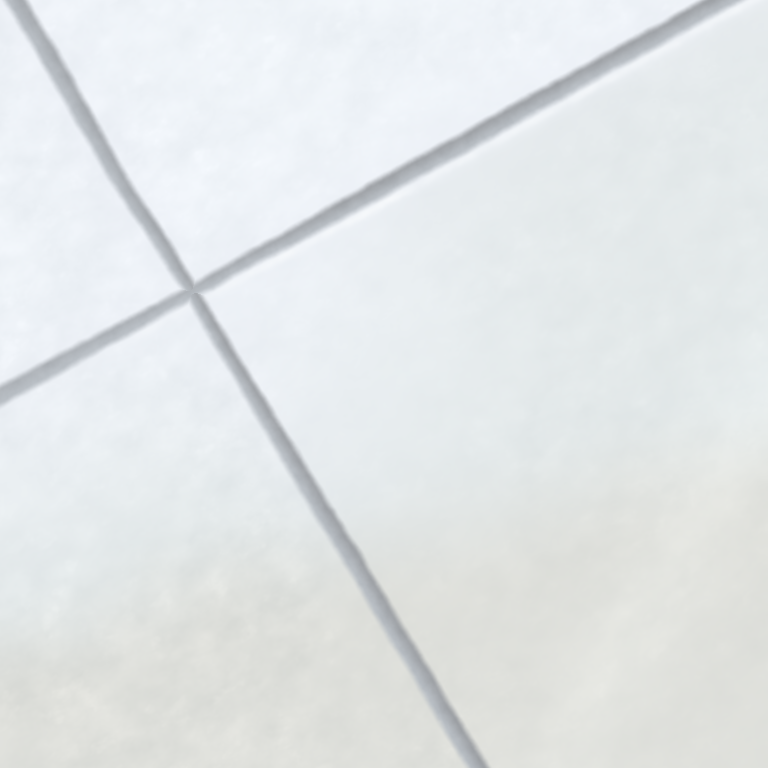
A Shadertoy shader for this texture:

```glsl
// Large pale stone floor tiles seen at an angle, with one crossing of grey grout lines.
#define CROSSING vec2(0.249, 0.620)
#define PITCH 1.2
#define GROUT_HALF_WIDTH 0.0088
#define GROUT_WIDENING 0.0030
#define EDGE_SOFTNESS 0.0055
#define MOTTLE 0.075
#define WARM_STONE vec3(0.868, 0.873, 0.855)
#define MID_STONE vec3(0.886, 0.908, 0.910)
#define BRIGHT_STONE vec3(0.934, 0.953, 0.971)
#define GROUT_LIGHT vec3(0.725, 0.748, 0.772)
#define GROUT_DARK vec3(0.615, 0.628, 0.645)

float hash(vec2 p) {
    vec3 q = fract(vec3(p.xyx) * 0.1031);
    q += dot(q, q.yzx + 33.33);
    return fract((q.x + q.y) * q.z);
}

float noise(vec2 p) {
    vec2 cell = floor(p), f = fract(p);
    f = f * f * (3.0 - 2.0 * f);
    return mix(mix(hash(cell), hash(cell + vec2(1, 0)), f.x),
               mix(hash(cell + vec2(0, 1)), hash(cell + vec2(1, 1)), f.x), f.y);
}

// Layered noise, centred on zero
float fbm(vec2 p) {
    float sum = 0.0, amplitude = 0.5;
    for (int i = 0; i < 4; i++) {
        sum += amplitude * (noise(p) - 0.5);
        p = mat2(1.6, 1.2, -1.2, 1.6) * p + 7.3;
        amplitude *= 0.55;
    }
    return sum;
}

// Light falling across the floor: cool at the top, warm at the bottom, dulled by shade
vec3 stoneLight(vec2 uv, float shade) {
    float height = uv.y - 0.28 * uv.x + 0.08 * fbm(uv * 4.0);
    vec3 color = mix(WARM_STONE, MID_STONE, smoothstep(0.06, 0.26, height));
    color = mix(color, BRIGHT_STONE, smoothstep(0.12, 0.62, height) * (1.0 - shade));
    // Soft diagonal sheen in the lower right
    float across = dot(uv - vec2(0.86, 0.24), vec2(0.864, -0.504));
    return color + 0.025 * exp(-across * across / 0.004) * smoothstep(0.6, 0.8, uv.x);
}

void mainImage(out vec4 fragColor, in vec2 fragCoord) {
    vec2 uv = fragCoord / iResolution.y;
    vec2 p = uv - CROSSING;

    // Grid coordinates: distance across each of the two families of joints
    vec2 grid = vec2(dot(p, vec2(0.857, 0.516)), dot(p, vec2(-0.481, 0.877)));
    vec2 tileId = floor(grid / PITCH);
    vec2 joint = grid - PITCH * round(grid / PITCH);
    vec2 along = abs(joint.yx);
    joint += 0.0015 * vec2(noise(grid.yy * 12.0) - 0.5, noise(grid.xx * 12.0 + 40.0) - 0.5);
    joint.x += 0.004 * smoothstep(0.04, 0.17, grid.y) * smoothstep(0.36, 0.2, grid.y);

    // Stone: cloudy dapples gathered in patches, smoother on the large right tile
    float smoothTile = smoothstep(0.0, 0.04, grid.x) * smoothstep(0.0, -0.04, grid.y);
    float patches = smoothstep(-0.25, 0.25, fbm(uv * 6.0 + 3.0));
    float roughness = mix(1.0, 0.5, smoothTile) * mix(0.45, 1.0, patches);
    vec2 veinCoord = mat2(0.8, -0.6, 0.6, 0.8) * uv * vec2(26.0, 34.0) + 31.0 * tileId;
    float cloud = fbm(veinCoord);
    float fleck = smoothstep(0.08, 0.35, fbm(veinCoord * 1.4 + 11.0));
    vec3 color = stoneLight(uv, 0.85 * smoothTile * smoothstep(0.05, 0.50, grid.x));
    color += MOTTLE * roughness * (cloud + 0.25 * fleck) * vec3(1.0, 0.90, 0.85);
    color += 0.006 * (hash(tileId + 5.0) - 0.5);

    // Faint lilac sheen beside the joints
    float nearest = min(abs(joint.x), abs(joint.y));
    color = mix(color, vec3(0.920, 0.930, 0.962),
                0.4 * exp(-nearest * 16.0) * smoothstep(0.2, 0.5, uv.y));

    // Joints narrow towards the crossing, with soft and slightly worn edges
    vec2 halfWidth = GROUT_HALF_WIDTH + GROUT_WIDENING * smoothstep(0.0, 0.35, along);
    float wear = 0.0035 * fbm(uv * 50.0);
    vec2 edge = abs(joint) - halfWidth + wear;
    float soft = max(EDGE_SOFTNESS, 1.0 / iResolution.y);
    vec2 cover = 1.0 - smoothstep(-soft, soft, edge);

    // Lit bevel on the lower lip of the rising joint, chipped into short runs
    float lip = (joint.y + halfWidth.y + 0.0075 + wear) / 0.0055;
    float glint = exp(-lip * lip) * clamp(0.6 + 1.2 * fbm(uv * 30.0), 0.0, 1.0);
    color = mix(color, vec3(0.965, 0.975, 0.983), glint * smoothstep(-0.35, 0.25, grid.x));

    // Grout: shadow gathers against the upper edge of each joint
    vec2 shade = smoothstep(-0.9, 0.9, joint / halfWidth);
    float depth = cover.x > cover.y ? shade.x * mix(1.0, 0.65, smoothstep(-0.1, 0.2, grid.y))
                                    : shade.y * mix(0.45, 0.95, smoothstep(-0.1, 0.3, grid.x));
    vec3 grout = mix(GROUT_LIGHT, GROUT_DARK, depth) + 0.05 * fbm(uv * 80.0);
    color = mix(color, grout, max(cover.x, cover.y));

    fragColor = vec4(clamp(color, 0.0, 1.0), 1.0);
}
```
